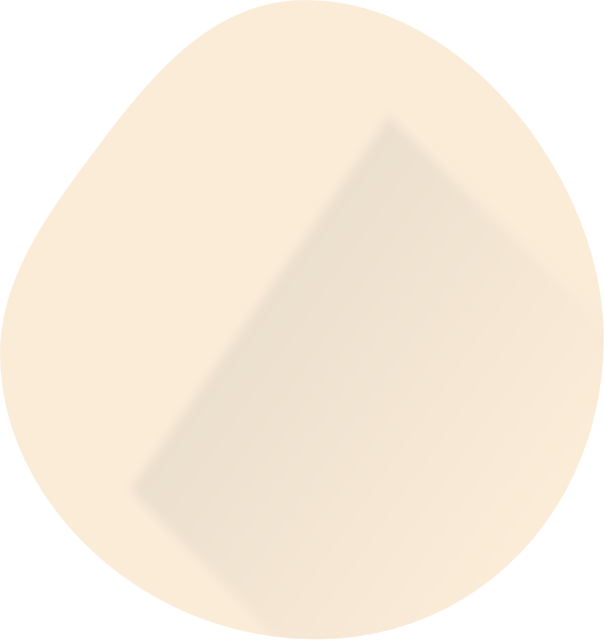
Give the GLSL for this background, as a WebGL 2 fragment shader.

```glsl
#version 300 es
precision highp float;

uniform vec2 u_resolution;
out vec4 fragColor;

// Closed outline: five cubic curves, three control points each, y downward
const vec2 outline[15] = vec2[15](
    vec2(0.000, 0.553), vec2(0.000, 0.423), vec2(0.091, 0.3125),
    vec2(0.169, 0.208), vec2(0.247, 0.107), vec2(0.3385, 0.000),
    vec2(0.479, 0.000), vec2(0.729, 0.000), vec2(0.945, 0.2865),
    vec2(0.945, 0.527), vec2(0.945, 0.794), vec2(0.749, 0.999),
    vec2(0.495, 0.999), vec2(0.221, 0.999), vec2(0.000, 0.781));

vec2 cubicPoint(int curve, float t) {
    int i = curve * 3;
    float s = 1.0 - t;
    return s * s * s * outline[i] + 3.0 * s * s * t * outline[i + 1]
         + 3.0 * s * t * t * outline[i + 2] + t * t * t * outline[(i + 3) % 15];
}

// Signed distance to the outline, negative inside
float blobDistance(vec2 p) {
    float nearest = 10.0;
    float side = 1.0;
    for (int curve = 0; curve < 5; curve++) {
        vec2 a = cubicPoint(curve, 0.0);
        for (int k = 1; k <= 24; k++) {
            vec2 b = cubicPoint(curve, float(k) / 24.0);
            vec2 edge = b - a;
            vec2 offset = p - a;
            float along = clamp(dot(offset, edge) / dot(edge, edge), 0.0, 1.0);
            nearest = min(nearest, length(offset - edge * along));
            // Flip the sign at each crossing of a horizontal ray
            if ((a.y > p.y) != (b.y > p.y) && offset.x < edge.x * offset.y / edge.y) side = -side;
            a = b;
        }
    }
    return side * nearest;
}

float softEdge(float d) {
    return smoothstep(-0.016, 0.016, d);
}

// Slanted soft shadow that fades away from its long edge
float shadowAmount(vec2 p) {
    vec2 topCorner = vec2(0.609, 0.182);
    vec2 lowCorner = vec2(0.204, 0.766);
    float depth = dot(p - topCorner, vec2(0.821, 0.570));
    float mask = softEdge(depth)
               * softEdge(dot(p - topCorner, vec2(-0.696, 0.718)))
               * softEdge(dot(p - lowCorner, vec2(0.714, -0.700)));
    return mask * (1.0 - clamp(depth / 0.54, 0.0, 1.0));
}

void main() {
    vec2 p = gl_FragCoord.xy / u_resolution.y;
    p.x *= 0.9453 * u_resolution.y / u_resolution.x;
    p.y = 1.0 - p.y;

    vec3 cream = vec3(0.984, 0.925, 0.847);
    vec3 shade = vec3(0.922, 0.875, 0.804);
    vec3 blob = mix(cream, shade, shadowAmount(p));

    float pixel = 1.0 / u_resolution.y;
    float coverage = 1.0 - smoothstep(-0.7 * pixel, 0.7 * pixel, blobDistance(p));
    fragColor = vec4(mix(vec3(1.0), blob, coverage), 1.0);
}
```
